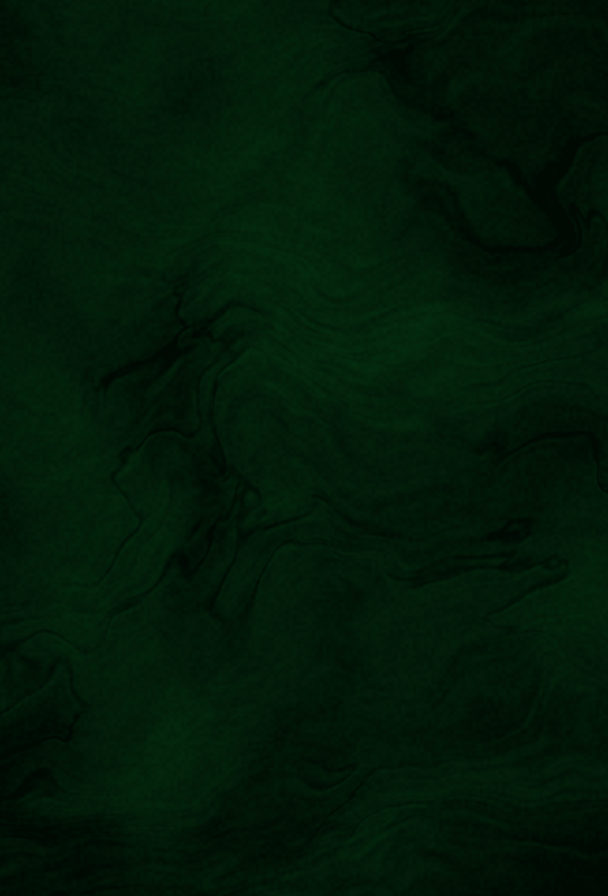
Reproduce this texture procedurally as a WebGL 1 fragment shader.

```glsl
precision highp float;
// Dark green burl-like surface: broad light and shadow, fine flowing fibres
// and patchy cracks. Domain-warped value noise bends the fibres into swirls;
// contour lines of a second noise field make the dark veins.

uniform vec2 u_resolution;

const vec3 SHADOW_GREEN = vec3(0.000, 0.050, 0.014);
const vec3 LIGHT_GREEN = vec3(0.013, 0.160, 0.052);
const vec2 GLOW_CENTRE = vec2(0.52, 0.56);
const float GLOW_LEVEL = 0.75;
const float GLOW_FALLOFF = 1.40;
const float CLOUD_SCALE = 5.5;
const float CLOUD_CONTRAST = 1.30;
const float WARP_SCALE = 3.4;
const float WARP_AMOUNT = 0.30;
const float CURL_SCALE = 11.0;
const float CURL_AMOUNT = 0.05;
const vec2 FIBRE_SCALE = vec2(28.0, 110.0);
const float FIBRE_TILT = 0.22;
const float FIBRE_CONTRAST = 0.44;
const float CRACK_SCALE = 8.0;
const float CRACK_WIDTH = 0.034;
const float CRACK_DEPTH = 0.36;
const float RIM_OFFSET = 0.007;
const float RIM_LIGHT = 0.16;
const float SPECKLE_SCALE = 240.0;
const float SPECKLE_CONTRAST = 0.26;

float hash(vec2 cell) {
  vec3 h = fract(vec3(cell.xyx) * 0.1031);
  h += dot(h, h.yzx + 33.33);
  return fract((h.x + h.y) * h.z);
}

float noise(vec2 p) {
  vec2 cell = floor(p);
  vec2 f = fract(p);
  f = f * f * (3.0 - 2.0 * f);
  float low = mix(hash(cell), hash(cell + vec2(1.0, 0.0)), f.x);
  float high = mix(hash(cell + vec2(0.0, 1.0)), hash(cell + 1.0), f.x);
  return mix(low, high, f.y);
}

// Rotated octaves, normalised to 0..1
float fbm(vec2 p) {
  const mat2 TURN = mat2(1.6, 1.2, -1.2, 1.6);
  float sum = 0.0;
  float weight = 0.533;
  for (int i = 0; i < 4; i++) {
    sum += weight * noise(p);
    p = TURN * p + 17.3;
    weight *= 0.5;
  }
  return sum;
}

// Displaces the plane: wide bends first, then small curls
vec2 flow(vec2 p) {
  vec2 s = p * WARP_SCALE;
  vec2 q = p + WARP_AMOUNT * (vec2(fbm(s + 3.7), fbm(s + 41.2)) - 0.5);
  vec2 c = q * CURL_SCALE;
  q += CURL_AMOUNT * (vec2(noise(c + 8.1), noise(c + 63.4)) - 0.5);
  return q - vec2(0.0, FIBRE_TILT * q.x);
}

// Dark line along a contour of the noise field
float crack(vec2 p) {
  float field = fbm(p * vec2(0.75, 1.2) * CRACK_SCALE + 71.0);
  return 1.0 - smoothstep(0.0, CRACK_WIDTH, abs(field - 0.5));
}

// Long broken threads, with a finer set on top
float fibres(vec2 q) {
  float coarse = noise(q * FIBRE_SCALE + 9.0);
  float fine = noise(q * FIBRE_SCALE * 1.7 + 55.0);
  return mix(coarse, fine, 0.45) - 0.5;
}

void main() {
  vec2 uv = gl_FragCoord.xy / u_resolution;
  vec2 p = gl_FragCoord.xy / u_resolution.y;
  vec2 q = flow(p);

  // Broad light: central glow and soft clouds
  vec2 fromGlow = uv - GLOW_CENTRE;
  float tone = GLOW_LEVEL - GLOW_FALLOFF * dot(fromGlow, fromGlow);
  tone += CLOUD_CONTRAST * (fbm(q * CLOUD_SCALE + 23.0) - 0.5);

  // Fibres, stronger in some patches
  float grainPatch = smoothstep(0.25, 0.75, noise(p * 5.0 + 12.0));
  tone += FIBRE_CONTRAST * mix(0.6, 1.2, grainPatch) * fibres(q);

  // Cracks with a faint lit rim below
  float crackPatch = smoothstep(0.35, 0.70, noise(p * 5.0 + 90.0));
  float vein = crack(q);
  float rim = crack(q + vec2(0.0, RIM_OFFSET)) * (1.0 - vein);
  tone += crackPatch * (RIM_LIGHT * rim - CRACK_DEPTH * vein);

  // Fine speckle
  tone += SPECKLE_CONTRAST * (noise(p * SPECKLE_SCALE) - 0.5);

  vec3 colour = mix(SHADOW_GREEN, LIGHT_GREEN, clamp(tone, -0.1, 1.2));
  gl_FragColor = vec4(max(colour, 0.0), 1.0);
}
```
